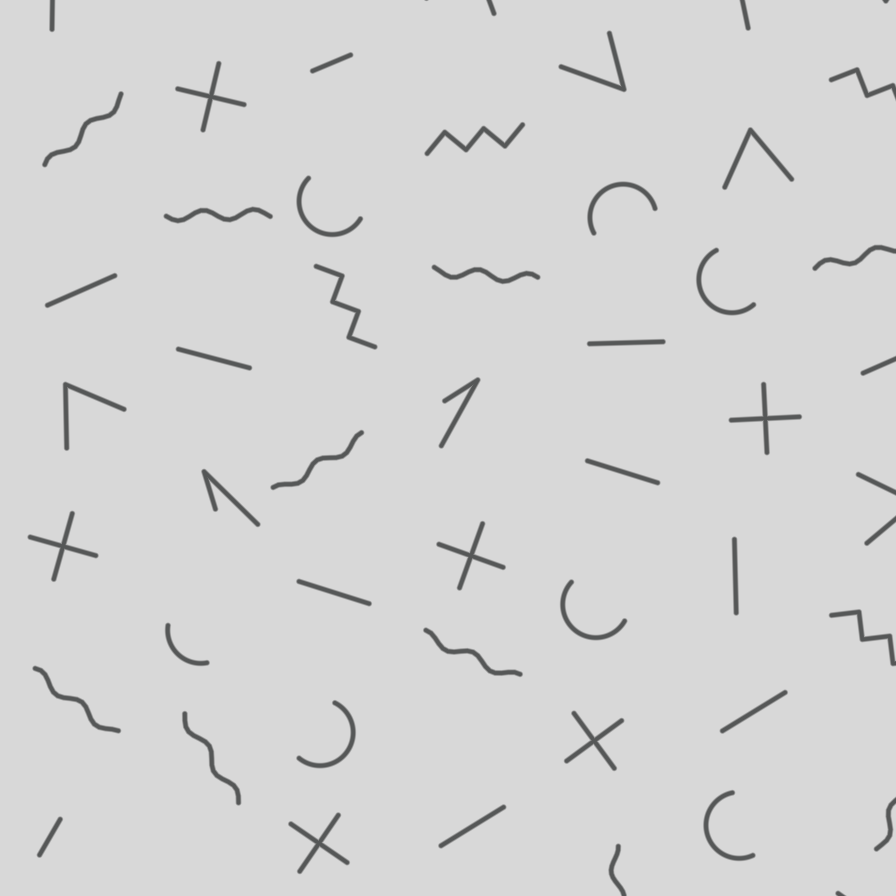
Give the GLSL for this pattern, as a three.js fragment shader.

```glsl
// Scattered thin grey strokes: lines, chevrons, arcs, crosses, zigzags and waves on pale grey.
varying vec2 vUv;

const float TAU = 6.2831853;
const vec3 PAPER = vec3(0.848, 0.848, 0.848);
const vec3 INK = vec3(0.335, 0.34, 0.34);
const float CELLS = 6.6;         // cells across the canvas
const float JITTER = 0.3;        // wander of a mark, in cells
const float HALF_STROKE = 0.0027;
const float SOFTNESS = 0.0014;

float hash(vec2 cell, float seed) {
  vec3 q = fract(vec3(cell.xyx + seed * 7.31) * vec3(0.1031, 0.1030, 0.0973));
  q += dot(q, q.yzx + 33.33);
  return fract((q.x + q.y) * q.z);
}

vec2 polar(float angle, float radius) {
  return radius * vec2(cos(angle), sin(angle));
}

vec2 rotate(vec2 p, float angle) {
  float c = cos(angle), s = sin(angle);
  return vec2(c * p.x + s * p.y, c * p.y - s * p.x);
}

float segment(vec2 p, vec2 a, vec2 b) {
  vec2 ab = b - a;
  return length(p - a - ab * clamp(dot(p - a, ab) / dot(ab, ab), 0.0, 1.0));
}

float bar(vec2 p, float halfLength) {
  return segment(p, vec2(-halfLength, 0.0), vec2(halfLength, 0.0));
}

// Two arms from one apex; narrow openings get one shorter arm
float chevron(vec2 p, float openness) {
  float opening = mix(0.5, 1.15, openness);
  float arm = mix(0.084, 0.071, openness);
  float shortArm = arm * mix(0.52, 1.0, openness);
  vec2 apex = vec2(-0.033, 0.0);
  return min(segment(p, apex, apex + polar(0.5 * opening, arm)),
             segment(p, apex, apex + polar(-0.5 * opening, shortArm)));
}

// Open arc centred on the x axis
float arc(vec2 p, float radius, float halfSweep) {
  p.y = abs(p.y);
  float onArc = abs(length(p) - radius);
  float toEnd = length(p - polar(halfSweep, radius));
  return atan(p.y, p.x) < halfSweep ? onArc : toEnd;
}

float cross2(vec2 p, float halfLength) {
  return min(bar(p, halfLength), bar(p.yx, halfLength));
}

float zigzag(vec2 p, float pitch) {
  float d = 1.0;
  for (int i = 0; i < 5; i++) {
    float x = (float(i) - 2.5) * pitch;
    float y = 0.5 * pitch * (1.0 - 2.0 * mod(float(i), 2.0));
    d = min(d, segment(p, vec2(x, -y), vec2(x + pitch, y)));
  }
  return d;
}

vec2 wavePoint(float t, float halfLength, float phase) {
  float x = halfLength * t;
  return vec2(x, 0.0056 * sin(TAU * x / 0.056 + phase));
}

float wave(vec2 p, float halfLength, float phase) {
  float d = 1.0;
  for (int i = 0; i < 18; i++) {
    float t = float(i) / 9.0 - 1.0;
    d = min(d, segment(p, wavePoint(t, halfLength, phase),
                          wavePoint(t + 1.0 / 9.0, halfLength, phase)));
  }
  return d;
}

// Picks the kind of mark and its proportions
float mark(vec2 p, float kind, float variant) {
  float large = step(0.4, variant);
  if (kind < 0.23) return bar(p, mix(0.023, 0.041, large));
  if (kind < 0.43) return chevron(p, smoothstep(0.3, 0.7, variant));
  if (kind < 0.58) return arc(p, 0.037, variant < 0.2 ? 0.95 : 1.68);
  if (kind < 0.67) return cross2(p, 0.038);
  if (kind < 0.83) return zigzag(p, 0.0218);
  return wave(p, mix(0.038, 0.058, large), variant * TAU);
}

// Nearest mark over neighbouring cells; each column slides vertically
float scatter(vec2 uv) {
  vec2 g = uv * CELLS;
  float d = 1.0;
  for (int i = -1; i <= 1; i++) {
    float column = floor(g.x) + float(i);
    float slide = fract(column * 0.382);
    for (int j = -1; j <= 1; j++) {
      vec2 cell = vec2(column, floor(g.y - slide) + float(j));
      vec2 wander = JITTER * (vec2(hash(cell, 1.0), hash(cell, 2.0)) - 0.5);
      vec2 center = cell + 0.5 + vec2(0.0, slide) + wander;
      float kind = fract(dot(cell, vec2(0.618, 0.755)) + 0.3 * hash(cell, 3.0));
      vec2 p = rotate((g - center) / CELLS, TAU * hash(cell, 4.0));
      d = min(d, mark(p, kind, hash(cell, 5.0)));
    }
  }
  return d;
}

void main() {
  float edge = scatter(vUv) - HALF_STROKE;
  gl_FragColor = vec4(mix(INK, PAPER, smoothstep(-SOFTNESS, SOFTNESS, edge)), 1.0);
}
```
